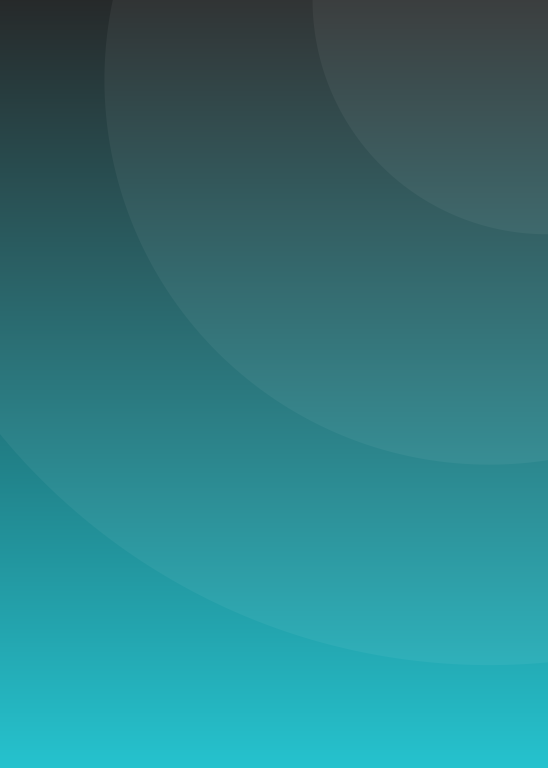
Reproduce this background procedurally as a WebGL 1 fragment shader.

```glsl
precision highp float;
// A vertical gradient from bright turquoise up to near-black, overlaid with
// three nested translucent white discs around the upper right corner.
// Each disc is a circle distance function with a one-pixel smooth edge.

#define BOTTOM_COLOR vec3(0.146, 0.762, 0.808)
#define TOP_COLOR vec3(0.105, 0.118, 0.121)
#define VEIL_OPACITY 0.05
// Discs: centre x, centre y, radius, in units of canvas height
#define LARGE_DISC vec3(0.637, 0.959, 0.825)
#define MIDDLE_DISC vec3(0.637, 0.896, 0.501)
#define SMALL_DISC vec3(0.712, 1.000, 0.305)

uniform vec2 u_resolution;

// Coverage of a disc, smoothed over one pixel
float discMask(vec2 p, vec3 disc, float pixel) {
  float dist = length(p - disc.xy) - disc.z;
  return clamp(0.5 - dist / pixel, 0.0, 1.0);
}

// Lays a thin white veil over the colour inside a disc
vec3 addVeil(vec3 color, vec2 p, vec3 disc, float pixel) {
  return mix(color, vec3(1.0), VEIL_OPACITY * discMask(p, disc, pixel));
}

void main() {
  float pixel = 1.0 / u_resolution.y;
  vec2 p = gl_FragCoord.xy * pixel;

  // Background gradient
  vec3 color = mix(BOTTOM_COLOR, TOP_COLOR, p.y);

  // Nested discs, outermost first
  color = addVeil(color, p, LARGE_DISC, pixel);
  color = addVeil(color, p, MIDDLE_DISC, pixel);
  color = addVeil(color, p, SMALL_DISC, pixel);

  gl_FragColor = vec4(color, 1.0);
}
```
